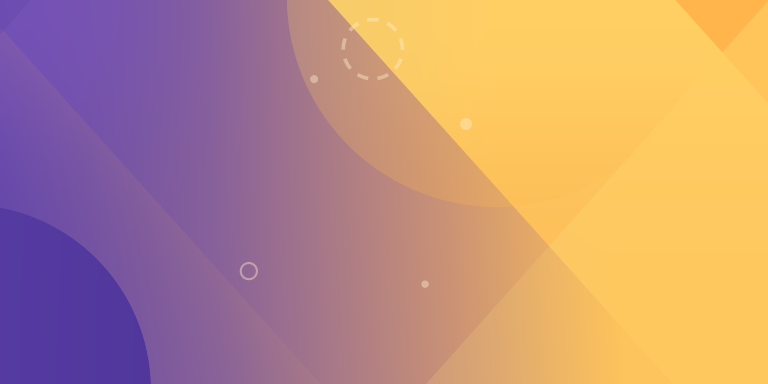
Reproduce this background procedurally as a WebGL 2 fragment shader.

```glsl
#version 300 es
precision highp float;
// Flat geometric background: a violet to amber gradient crossed by large
// translucent half-planes and discs, with a few small dots and rings on top.
// Shapes are signed distances (negative inside) in units of canvas height.
uniform vec2 u_resolution;
out vec4 fragColor;

const float TAU = 6.2831853;
const vec3 VIOLET = vec3(0.38, 0.27, 0.66);
const vec3 MAUVE  = vec3(0.53, 0.38, 0.60);
const vec3 TAN    = vec3(0.79, 0.57, 0.46);
const vec3 AMBER  = vec3(0.99, 0.75, 0.35);
const vec3 YELLOW = vec3(1.00, 0.81, 0.39);
const vec3 ORANGE = vec3(1.00, 0.69, 0.28);
const vec3 INDIGO = vec3(0.33, 0.23, 0.63);
const vec3 LILAC  = vec3(0.47, 0.33, 0.73);
const vec3 CREAM  = vec3(1.00, 0.93, 0.80);

// Unit normals shared by the falling and the rising diagonals.
const vec2 FALLING = vec2(0.744, 0.668);
const vec2 RISING  = vec2(0.746, -0.666);

float halfPlane(vec2 p, vec2 point, vec2 normal) {
  return -dot(p - point, normal);
}

float disc(vec2 p, vec2 center, float radius) {
  return length(p - center) - radius;
}

float ring(vec2 p, vec2 center, float radius, float width) {
  return abs(disc(p, center, radius)) - 0.5 * width;
}

// Ring cut into equal dashes, the first one centred at the top.
float dashedRing(vec2 p, vec2 center, float radius, float width, float count, float duty) {
  vec2 q = p - center;
  float turn = atan(q.x, q.y) / TAU * count;
  float along = abs(fract(turn + 0.5) - 0.5) - 0.5 * duty;
  return max(ring(p, center, radius, width), along * TAU * radius / count);
}

float cover(float dist, float pixel) {
  return 1.0 - smoothstep(-0.6 * pixel, 0.6 * pixel, dist);
}

vec3 baseGradient(float t) {
  vec3 color = mix(VIOLET, MAUVE, clamp(t / 0.55, 0.0, 1.0));
  color = mix(color, TAN, clamp((t - 0.55) / 0.6, 0.0, 1.0));
  return mix(color, AMBER, clamp((t - 1.15) / 0.45, 0.0, 1.0));
}

void main() {
  vec2 p = gl_FragCoord.xy / u_resolution.y;
  float pixel = 1.0 / u_resolution.y;

  // Base gradient, slightly tilted, with a lilac glow in the top left.
  vec3 color = baseGradient(p.x + 0.06 * (p.y - 0.5));
  color = mix(color, LILAC, 0.75 * exp(-6.0 * dot(p - vec2(0.08, 1.0), p - vec2(0.08, 1.0))));

  // Faint warm fold along the left diagonal, and the clipped corner.
  float fold = halfPlane(p, vec2(0.04, 0.885), -FALLING);
  color = mix(color, TAN, 0.13 * cover(fold, pixel) * exp(7.0 * min(fold, 0.0)));
  float corner = halfPlane(p, vec2(0.0, 0.91), -RISING);
  color = mix(color, VIOLET, 0.35 * cover(corner, pixel));

  // Bright sheet right of the main diagonal.
  float sheet = cover(halfPlane(p, vec2(1.43, 0.359), FALLING), pixel);
  vec3 sheetColor = mix(AMBER, YELLOW, smoothstep(0.3, 0.95, p.y));
  sheetColor = mix(sheetColor, vec3(0.95, 0.79, 0.43), 0.8 * smoothstep(1.3, 0.85, p.x));
  color = mix(color, sheetColor, sheet);

  // Large translucent disc hanging from the top edge.
  float hanging = cover(disc(p, vec2(1.294, 1.008), 0.547), pixel);
  vec3 hangingColor = mix(vec3(0.99, 0.73, 0.32), YELLOW, smoothstep(0.45, 0.9, p.y));
  color = mix(color, hangingColor, 0.24 * hanging);

  // Orange top right corner, then the pale sheet below the rising diagonal.
  float topCorner = cover(halfPlane(p, vec2(1.88, 0.865), FALLING), pixel);
  color = mix(color, ORANGE, 0.85 * topCorner);
  float pale = cover(halfPlane(p, vec2(1.43, 0.359), RISING), pixel);
  vec3 paleColor = mix(vec3(0.95, 0.80, 0.48), YELLOW, smoothstep(1.2, 1.6, p.x));
  color = mix(color, paleColor, mix(0.24, 0.6, sheet) * pale);

  // Indigo disc in the lower left.
  float indigo = cover(disc(p, vec2(-0.091, -0.016), 0.484), pixel);
  color = mix(color, INDIGO - 0.05 * p.x, 0.96 * indigo);

  // Small ornaments: dots as (x, y, radius), a ring and a dashed ring.
  vec3 dots[3] = vec3[3](
    vec3(0.818, 0.794, 0.0104), vec3(1.2135, 0.677, 0.0156), vec3(1.107, 0.26, 0.0096));
  float ornament = 1e3;
  for (int i = 0; i < 3; i++) {
    ornament = min(ornament, disc(p, dots[i].xy, dots[i].z));
  }
  ornament = min(ornament, ring(p, vec2(0.648, 0.294), 0.021, 0.0055));
  ornament = min(ornament, dashedRing(p, vec2(0.971, 0.872), 0.077, 0.0095, 9.0, 0.55));
  color = mix(color, CREAM, 0.42 * cover(ornament, pixel));

  fragColor = vec4(color, 1.0);
}
```
